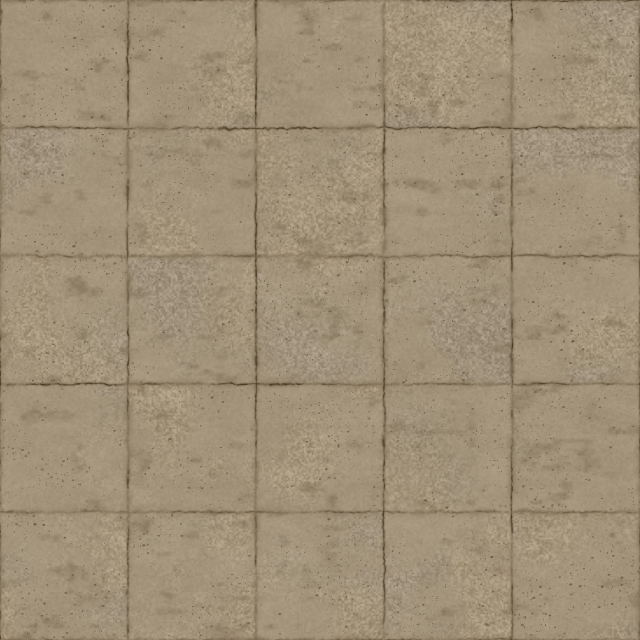
This texture is drawn by a three.js fragment shader. Its source:

```glsl
// Worn sandstone paving: a five by five grid of square slabs with thin ragged joints.
// Each slab has its own offset into value noise, giving faint mottling, finely
// grained worn patches, specks and pits; thin cracks come and go along the joints.
varying vec2 vUv;

const float SLABS = 5.0;
const vec3 STONE = vec3(0.640, 0.580, 0.485);
const vec3 SAND = vec3(0.650, 0.588, 0.483);
const vec3 ASH = vec3(0.618, 0.566, 0.484);
const vec3 STAIN = vec3(0.50, 0.44, 0.345);
const vec3 PIT = vec3(0.39, 0.33, 0.25);
const vec3 MORTAR = vec3(0.525, 0.458, 0.352);
const vec3 CRACK = vec3(0.29, 0.23, 0.16);

float hash(vec2 p) {
  vec3 q = fract(p.xyx * 0.1031);
  q += dot(q, q.yzx + 33.33);
  return fract((q.x + q.y) * q.z);
}

float noise(vec2 p) {
  vec2 i = floor(p);
  vec2 f = fract(p);
  f = f * f * (3.0 - 2.0 * f);
  float low = mix(hash(i), hash(i + vec2(1.0, 0.0)), f.x);
  float high = mix(hash(i + vec2(0.0, 1.0)), hash(i + 1.0), f.x);
  return mix(low, high, f.y);
}

float fbm(vec2 p) {
  float sum = 0.0;
  float weight = 0.533;
  for (int i = 0; i < 4; i++) {
    sum += weight * noise(p);
    p = p * 2.03 + vec2(17.1, 9.2);
    weight *= 0.5;
  }
  return sum;
}

// One slanted oval pit in some of the cells; chance is the filled share.
float pits(vec2 p, float chance, float size) {
  vec2 cell = floor(p);
  vec2 center = 0.22 + 0.56 * vec2(hash(cell + 3.7), hash(cell + 41.3));
  vec2 d = fract(p) - center;
  d = vec2(d.x + 0.5 * d.y, 1.4 * d.y - 0.5 * d.x);
  float radius = size * mix(0.4, 1.0, hash(cell + 71.9));
  float strength = step(hash(cell + 13.1), chance) * mix(0.4, 1.0, hash(cell + 27.4));
  return strength * (1.0 - smoothstep(radius * 0.4, radius * 1.3, length(d)));
}

// Joints across one axis: x is the mortar shoulder, y the dark crack.
vec2 joint(float across, float along, float seed, float ragged) {
  float line = floor(across + 0.5);
  vec2 track = vec2(along, line * 7.3 + seed);
  float wobble = (fbm(track * vec2(9.0, 1.0)) - 0.5) * 0.026;
  wobble += (noise(track * vec2(42.0, 1.0) + 3.0) - 0.5) * 0.009;
  float d = abs(across - line + wobble * ragged);
  float chip = smoothstep(0.65, 0.9, noise(track * vec2(11.0, 1.0) + 5.0));
  float shoulder = 1.0 - smoothstep(0.003, 0.022 + 0.014 * chip, d);
  float crack = 1.0 - smoothstep(0.001, 0.010 + 0.008 * chip, d);
  float run = 0.6 * noise(track * vec2(2.6, 1.0) + 21.0);
  run += 0.4 * noise(track * vec2(13.0, 1.0) + 37.0);
  float depth = smoothstep(0.3, 0.75, run) * mix(0.3, 1.0, hash(vec2(line, seed)));
  return vec2(shoulder * (0.5 + 0.35 * depth), crack * (0.06 + 0.94 * depth));
}

vec3 slab(vec2 p, vec2 id) {
  vec2 q = p + id * 13.7 + 5.0;

  // Gentle mottling and faint level streaks
  float mottle = fbm(q * 2.6) - 0.5;
  float streak = fbm(q * vec2(4.0, 11.0) + 31.0) - 0.5;
  float tone = 0.035 * mottle + 0.045 * streak;

  // Worn patches with feathered, crumbling borders
  float rough = fbm(q * 1.5 + 60.0) + 0.14 * (noise(q * 19.0) - 0.5);
  rough = smoothstep(0.43, 0.68, rough);
  vec3 worn = mix(SAND, ASH, smoothstep(0.4, 0.7, noise(q * 1.4 + 90.0)));
  vec3 color = mix(STONE, worn, rough * 0.8) + tone;

  // Fine grain, stronger where the skin is worn off
  float grain = noise(q * 73.0) + 0.5 * noise(q * 41.0 + 7.0) - 0.75;
  color += grain * mix(0.035, 0.125, rough);

  // Small broken stains
  float stain = smoothstep(0.6, 0.85, fbm(q * vec2(5.0, 9.0) + 120.0));
  color = mix(color, STAIN, 0.55 * stain * (0.4 + noise(q * 37.0)));

  // Pits of three sizes, gathered in loose drifts
  float cover = mix(0.36, 0.2, rough) * smoothstep(0.15, 0.8, noise(q * 3.7));
  color = mix(color, PIT, 0.8 * pits(q * 13.0, cover, 0.21));
  color = mix(color, PIT, 0.7 * pits(q.yx * 19.0 + 0.4, cover, 0.22));
  color = mix(color, PIT, 0.55 * pits(q * 29.0 + 0.7, cover, 0.24));
  return color;
}

void main() {
  vec2 p = vUv * SLABS;
  vec3 color = slab(p, floor(p));

  // Patchy grime close to the slab edges
  vec2 edge = abs(fract(p + 0.5) - 0.5);
  float grime = 1.0 - smoothstep(0.0, 0.06, min(edge.x, edge.y));
  color = mix(color, STAIN, 0.5 * grime * smoothstep(0.35, 0.8, fbm(p * 11.0)));

  // Upright and level joints
  vec2 upright = joint(p.x, p.y, 2.0, 0.75);
  vec2 level = joint(p.y, p.x, 57.0, 1.1);
  vec2 seam = max(upright, level);
  float crumble = 0.5 + noise(p * 52.0);
  color = mix(color, MORTAR, clamp(seam.x * crumble, 0.0, 1.0));
  color = mix(color, CRACK, clamp(seam.y * crumble * 0.8, 0.0, 1.0));

  gl_FragColor = vec4(color, 1.0);
}
```
